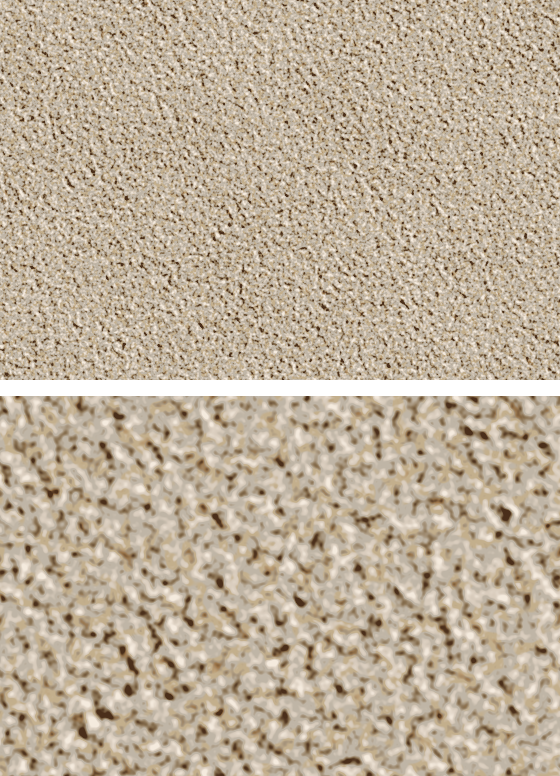
Top, the full canvas; bottom, a detail of the centre.
Give the GLSL for this texture, as a Shadertoy shader.

```glsl
// Sunlit rough sandstone: pale packed grains, ochre specks and small slanted pits.
#define RELIEF_SCALE 75.0   // lumps per canvas height
#define GRAIN_SCALE 97.0    // single grains per canvas height
#define GRIT_SCALE 158.0    // finest grit per canvas height
#define PIT_SCALE 52.0      // larger cavities per canvas height
#define STREAK_ANGLE -0.92  // direction of the pits, radians
#define STREAK_STRETCH 1.6  // length of the lumps against their width
#define PIT_DEPTH 1.35
#define CONTRAST 1.25

const vec3 SHADOW = vec3(0.29, 0.18, 0.10);
const vec3 BROWN  = vec3(0.53, 0.435, 0.31);
const vec3 TAUPE  = vec3(0.65, 0.58, 0.485);
const vec3 GREY   = vec3(0.75, 0.71, 0.65);
const vec3 TAN    = vec3(0.765, 0.685, 0.55);
const vec3 CREAM  = vec3(0.85, 0.80, 0.74);
const vec3 GLINT  = vec3(0.96, 0.92, 0.87);
const vec3 OCHRE  = vec3(0.66, 0.48, 0.28);

// Random unit gradient of a lattice point
vec2 gradient(ivec2 cell) {
    uvec2 u = uvec2(cell + 32768);
    uint h = u.x * 1597u ^ u.y * 51749u;
    h = (h ^ (h >> 15u)) * 739391u;
    h = (h ^ (h >> 13u)) * 915737u;
    h ^= h >> 16u;
    float angle = float(h & 65535u) * 6.28318 / 65536.0;
    return vec2(cos(angle), sin(angle));
}

// Gradient noise, about -1..1, without broad drift
float noise(vec2 p) {
    ivec2 i = ivec2(floor(p));
    vec2 f = fract(p);
    vec2 w = f * f * f * (f * (f * 6.0 - 15.0) + 10.0);
    const ivec2 X = ivec2(1, 0), Y = ivec2(0, 1);
    float a = dot(gradient(i), f);
    float b = dot(gradient(i + X), f - vec2(X));
    float c = dot(gradient(i + Y), f - vec2(Y));
    float d = dot(gradient(i + X + Y), f - 1.0);
    return 1.7 * mix(mix(a, b, w.x), mix(c, d, w.x), w.y);
}

mat2 rotation(float angle) {
    float c = cos(angle), s = sin(angle);
    return mat2(c, -s, s, c);
}

// Surface height in streak coordinates: x runs along the pits
float height(vec2 q) {
    vec2 s = q * vec2(1.0 / STREAK_STRETCH, 1.0) * RELIEF_SCALE;
    s += 0.5 * vec2(noise(q * 50.0 + 9.0), noise(q * 50.0 + 71.3));
    return noise(s) + 0.35 * noise(s * 1.9 + 37.0);
}

// Sparse deeper cavities
float pit(vec2 q) {
    return smoothstep(0.5, 0.9, noise(q * vec2(0.7, 1.3) * PIT_SCALE + 23.0));
}

// Stone colour for a tone of about zero mean and unit spread
vec3 stoneColor(float tone, float warmth) {
    vec3 body = mix(GREY, TAN, smoothstep(0.0, 0.28, warmth));
    vec3 hollow = mix(BROWN, OCHRE, 0.5 * smoothstep(0.1, 0.6, warmth));
    vec3 color = mix(SHADOW, hollow, smoothstep(-2.5, -1.5, tone));
    color = mix(color, TAUPE, smoothstep(-1.7, -0.9, tone));
    color = mix(color, body, smoothstep(-1.1, -0.3, tone));
    color = mix(color, CREAM, smoothstep(0.1, 1.1, tone));
    return mix(color, GLINT, smoothstep(1.0, 2.5, tone));
}

void mainImage(out vec4 fragColor, in vec2 fragCoord) {
    vec2 p = fragCoord / iResolution.y;
    vec2 q = rotation(STREAK_ANGLE) * p;
    vec2 toLight = vec2(0.0, 0.7 / RELIEF_SCALE);

    // Side light over the lumps
    float relief = height(q) - height(q + toLight);

    // Grains, grit and faint broad patches
    float grain = noise(rotation(0.5) * p * GRAIN_SCALE + 13.0);
    float grit = noise(rotation(1.1) * p * GRIT_SCALE + 57.0);
    float patches = noise(p * 18.0 + 5.0) + noise(p * 4.0 + 81.0);

    // Cavities: dark inside, bright on the rim that faces the light
    float cavity = pit(q) - 0.6 * pit(q + 1.3 * toLight);

    float tone = 0.9 * relief + 1.05 * grain + 1.05 * grit + 0.15 * patches;
    tone = CONTRAST * tone - PIT_DEPTH * cavity;

    // Warm iron-stained grains
    float warmth = 0.75 * noise(rotation(0.8) * p * 76.0 + 44.0)
                 + 0.3 * noise(p * 42.0 + 19.0);
    vec3 color = stoneColor(tone, warmth);
    float speck = smoothstep(0.6, 0.85, warmth) * smoothstep(0.6, -0.5, tone);
    color = mix(color, OCHRE, 0.45 * speck);

    fragColor = vec4(color, 1.0);
}
```
